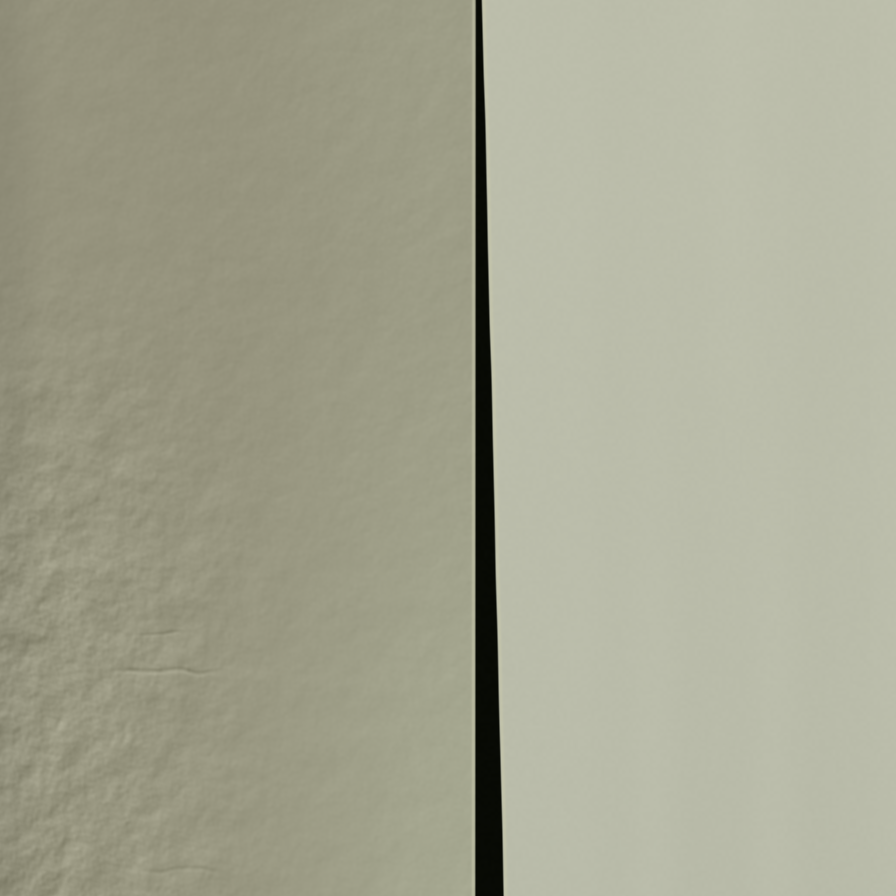
Give the GLSL for this texture, as a Shadertoy shader.

```glsl
const vec3 WALL_SHADE = vec3(0.585, 0.575, 0.490);
const vec3 WALL_LIT   = vec3(0.640, 0.645, 0.555);
const vec3 PANEL      = vec3(0.730, 0.738, 0.666);
const vec3 GAP        = vec3(0.030, 0.038, 0.016);
const vec3 RIM        = vec3(0.780, 0.780, 0.670);

float hash(vec2 p) {
    vec3 q = fract(p.xyx * vec3(0.1031, 0.1030, 0.0973));
    q += dot(q, q.yzx + 33.33);
    return fract((q.x + q.y) * q.z);
}

float noise(vec2 p) {
    vec2 i = floor(p);
    vec2 f = fract(p);
    f = f * f * (3.0 - 2.0 * f);
    float low = mix(hash(i), hash(i + vec2(1, 0)), f.x);
    float high = mix(hash(i + vec2(0, 1)), hash(i + vec2(1, 1)), f.x);
    return mix(low, high, f.y);
}

float fbm(vec2 p) {
    float sum = 0.0;
    float amp = 0.5;
    for (int i = 0; i < 4; i++) {
        sum += amp * noise(p);
        p = mat2(1.6, 1.2, -1.2, 1.6) * p + 7.3;
        amp *= 0.5;
    }
    return sum;
}

// Side-lit relief of a noise height field
float relief(vec2 p, float scale) {
    vec2 stepToLight = vec2(-0.0025, 0.003);
    return fbm(p * scale) - fbm((p + stepToLight) * scale);
}

// Soft tapered horizontal fold: dark line with a lit lower lip
float crease(vec2 p, vec2 center, float halfLength, float width) {
    vec2 d = p - center;
    d.y += 0.008 * (noise(vec2(p.x * 45.0, center.y * 90.0)) - 0.5);
    float taper = 1.0 - smoothstep(0.3, 1.0, abs(d.x) / halfLength);
    float dark = exp(-pow(d.y / width, 2.0));
    float lit = exp(-pow((d.y + 2.0 * width) / width, 2.0));
    return taper * (0.7 * lit - dark);
}

vec3 wallColor(vec2 p) {
    float toGap = smoothstep(0.22, 0.53, p.x);
    float lowLight = 1.0 - smoothstep(0.0, 0.75, p.y);
    float light = toGap * mix(0.55, 0.95, lowLight) + 0.22 * lowLight;
    light += 0.22 * (fbm(p * vec2(5.0, 4.0)) - 0.47);
    vec3 color = mix(WALL_SHADE, WALL_LIT, light);
    color *= 1.0 - 0.05 * (1.0 - smoothstep(0.0, 0.06, p.x));

    // Wrinkles gather in the lower left corner
    float rough = (1.0 - smoothstep(0.04, 0.36, p.x)) * (1.0 - smoothstep(0.3, 0.78, p.y));
    float bump = relief(p, 30.0) * (0.08 + 0.42 * rough);
    bump += relief(p, 85.0) * (0.02 + 0.05 * rough);
    bump += 0.055 * crease(p, vec2(0.180, 0.252), 0.085, 0.0022);
    bump += 0.040 * crease(p, vec2(0.178, 0.294), 0.035, 0.0018);
    bump += 0.035 * crease(p, vec2(0.200, 0.030), 0.060, 0.0022);
    return color + bump;
}

vec3 panelColor(vec2 p) {
    float streak = noise(vec2(p.x * 22.0, p.y * 1.2)) - 0.5;
    float cloud = fbm(p * 3.0 + 11.0) - 0.47;
    float side = smoothstep(0.55, 0.80, p.x);
    vec3 color = PANEL + 0.012 * streak * side + 0.012 * cloud;
    return color + vec3(0.012, 0.010, 0.007) * (p.y - 0.4);
}

// Thin bright line centred on a signed distance
float rim(float dist, float width) {
    return exp(-pow(dist / width, 2.0));
}

void mainImage(out vec4 fragColor, in vec2 fragCoord) {
    vec2 p = fragCoord / iResolution.xy;
    float blur = max(0.0013, 0.8 / iResolution.x);

    // The gap has an upright left side and a slanted right side
    float leftEdge = 0.5305 + 0.0005 * p.y;
    float rightEdge = 0.5622 - 0.0242 * p.y + 0.0008 * (noise(vec2(p.y * 14.0, 3.0)) - 0.5);
    float fromLeft = p.x - leftEdge;
    float fromRight = p.x - rightEdge;

    vec3 wall = mix(wallColor(p), RIM, 0.55 * rim(fromLeft + 0.0025, 0.0018));
    vec3 panel = mix(panelColor(p), RIM, 0.60 * rim(fromRight - 0.0025, 0.0020));
    vec3 color = mix(wall, GAP, smoothstep(-blur, blur, fromLeft));
    color = mix(color, panel, smoothstep(-blur, blur, fromRight));

    // Fine surface grain
    color += 0.008 * (noise(p * 260.0) - 0.5);
    fragColor = vec4(color, 1.0);
}
```
